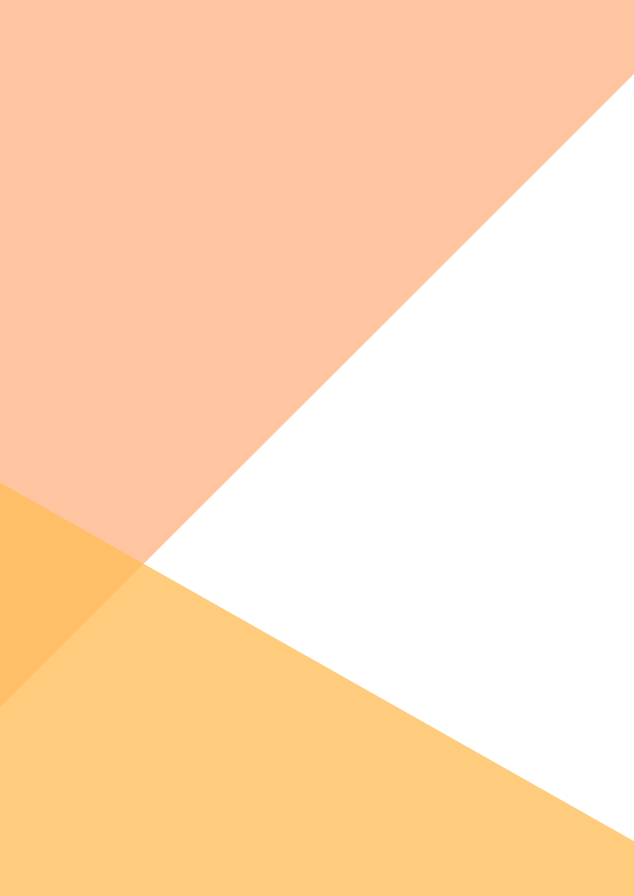
Give the GLSL for this background, as a Shadertoy shader.

```glsl
// Two flat diagonal sheets on white paper: a peach one filling the upper left
// and a translucent amber one across the bottom. Each is a half-plane bounded
// by a straight line, with an antialiased edge; the overlap comes from blending.

// Signed height of uv above the line joining the left and right canvas sides.
float heightAbove(vec2 uv, float leftY, float rightY) {
    return uv.y - mix(leftY, rightY, uv.x);
}

// Coverage of the region where the height is positive, one pixel soft.
float coverage(float height) {
    float pixel = length(vec2(dFdx(height), dFdy(height)));
    return clamp(height / pixel + 0.5, 0.0, 1.0);
}

void mainImage(out vec4 fragColor, in vec2 fragCoord) {
    vec2 uv = fragCoord / iResolution.xy;

    // Paper
    vec3 color = vec3(1.0);

    // Opaque peach sheet above the rising diagonal
    vec3 peach = vec3(1.0, 0.773, 0.631);
    color = mix(color, peach, coverage(heightAbove(uv, 0.2105, 0.9175)));

    // Translucent amber sheet below the falling diagonal
    vec3 amber = vec3(1.0, 0.744, 0.346);
    color = mix(color, amber, 0.78 * coverage(-heightAbove(uv, 0.4615, 0.0612)));

    fragColor = vec4(color, 1.0);
}
```
